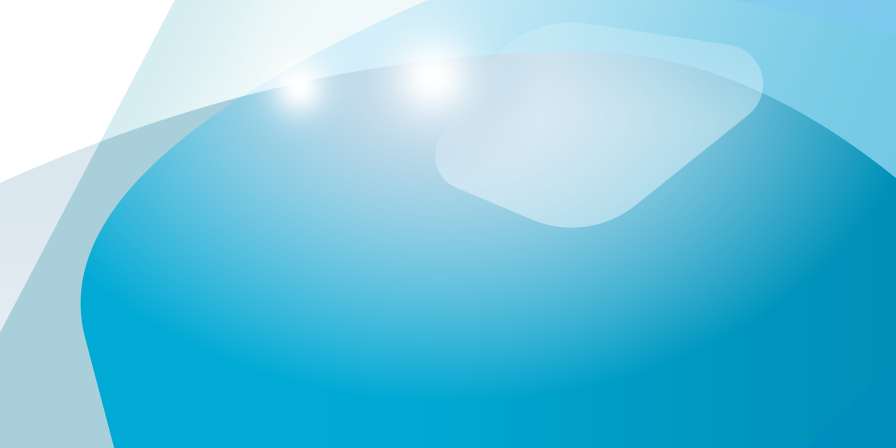
Reproduce this background procedurally as a WebGL 1 fragment shader.

```glsl
precision highp float;
// Abstract blue backdrop: overlapping curved glass sheets, a rounded pane and two soft glows.

uniform vec2 u_resolution;

// Lengths are in canvas heights, origin at the lower left.
const vec2 DOME_PEAK = vec2(1.302, 0.885);
const float DOME_BEND_LEFT = 0.173;
const float DOME_BEND_RIGHT = 0.58;

const vec2 BODY_TIP = vec2(0.18, 0.323);   // leftmost point of the blue body
const float BODY_BEND = 1.69;
const float BODY_STRAIGHT = 0.078;         // drop below the tip where the edge turns straight

const vec2 SHADE_CENTER = vec2(1.003, 0.844);
const vec2 SHADE_RADII = vec2(1.042, 0.742);

const vec3 PANE_RIGHT = vec3(1.615, 0.8125, 0.0885);  // circles: x, y, radius
const vec3 PANE_MIDDLE = vec3(1.276, 0.721, 0.229);
const vec3 PANE_LEFT = vec3(1.047, 0.651, 0.0755);
const float PANE_OPACITY = 0.42;

const vec3 GLOW_SMALL = vec3(0.667, 0.805, 0.062);
const vec3 GLOW_LARGE = vec3(0.966, 0.828, 0.095);

const vec3 WHITE = vec3(1.0);
const vec3 MIST = vec3(0.86, 0.905, 0.935);
const vec3 BAND_EDGE = vec3(0.84, 0.93, 0.945);
const vec3 BAND_PALE = vec3(0.94, 0.975, 0.975);
const vec3 BAND_SHADE = vec3(0.66, 0.81, 0.855);
const vec3 SKY_PALE = vec3(0.85, 0.945, 0.98);
const vec3 SKY_DEEP = vec3(0.46, 0.79, 0.90);
const vec3 SKY_CORNER = vec3(0.50, 0.79, 0.95);
const vec3 BODY_PALE = vec3(0.75, 0.855, 0.915);
const vec3 BODY_CYAN = vec3(0.0, 0.665, 0.835);
const vec3 BODY_TEAL = vec3(0.0, 0.57, 0.725);
const vec3 BODY_CORNER = vec3(0.0, 0.55, 0.76);

// Antialiased coverage of a shape whose signed distance is negative inside.
float cover(float dist) {
  return clamp(0.5 - dist * u_resolution.y, 0.0, 1.0);
}

// Distance to a line through a point; the filled side lies along the normal.
float halfPlane(vec2 p, vec2 point, vec2 normal) {
  return -dot(p - point, normalize(normal));
}

float domeDistance(vec2 p) {
  float x = p.x - DOME_PEAK.x;
  float bend = x < 0.0 ? DOME_BEND_LEFT : DOME_BEND_RIGHT;
  float slope = 2.0 * bend * x;
  return (p.y - DOME_PEAK.y + bend * x * x) / sqrt(1.0 + slope * slope);
}

// Parabolic edge that continues as a straight line below the tip.
float bodyDistance(vec2 p) {
  float y = p.y - BODY_TIP.y;
  float bent = max(y, -BODY_STRAIGHT);
  float slope = 2.0 * BODY_BEND * bent;
  float edge = BODY_TIP.x + BODY_BEND * bent * bent + slope * (y - bent);
  return (edge - p.x) / sqrt(1.0 + slope * slope);
}

// Hull of two circles.
float taperedCapsule(vec2 p, vec3 a, vec3 b) {
  vec2 axis = b.xy - a.xy;
  float len = length(axis);
  axis /= len;
  vec2 q = p - a.xy;
  q = vec2(abs(dot(q, vec2(-axis.y, axis.x))), dot(q, axis));
  float s = (a.z - b.z) / len;
  float c = sqrt(1.0 - s * s);
  float along = dot(q, vec2(-s, c));
  if (along < 0.0) return length(q) - a.z;
  if (along > c * len) return length(q - vec2(0.0, len)) - b.z;
  return dot(q, vec2(c, s)) - a.z;
}

float glow(vec2 p, vec3 spot) {
  vec2 d = (p - spot.xy) / spot.z;
  return exp(-dot(d, d));
}

void main() {
  vec2 p = gl_FragCoord.xy / u_resolution.y;
  float dome = cover(domeDistance(p));

  // White ground with the misty left end of the dome
  vec3 color = mix(WHITE, mix(MIST, WHITE, 0.25 * smoothstep(0.6, 0.2, p.y)), dome);

  // Slanted pale band
  float bandDist = halfPlane(p, vec2(0.39, 1.0), vec2(0.885, -0.465));
  vec3 band = mix(BAND_EDGE, BAND_PALE, smoothstep(0.0, 0.3, -bandDist));
  color = mix(color, mix(band, BAND_SHADE, dome), cover(bandDist));

  // Sky part of the body, with a bluer top right corner
  vec3 sky = mix(SKY_PALE, SKY_DEEP, smoothstep(0.6, 2.15, p.x + 0.4 * (1.0 - p.y)));
  float corner = cover(halfPlane(p, vec2(1.641, 1.0), vec2(0.212, 0.977)));
  sky = mix(sky, SKY_CORNER, 0.6 * corner);

  // Deep part of the body, shaded outward from an elliptic highlight
  float reach = length((p - SHADE_CENTER) / SHADE_RADII);
  float shade = pow(clamp((reach - 0.2) / 0.8, 0.0, 1.0), 1.3);
  vec3 rim = mix(BODY_CYAN, BODY_TEAL, smoothstep(0.7, 2.0, p.x));
  vec3 deep = mix(BODY_PALE, rim, shade);
  float wedge = cover(halfPlane(p, vec2(1.797, 0.0), vec2(0.69, -0.724)));
  deep = mix(deep, BODY_CORNER, 0.7 * wedge);
  color = mix(color, mix(sky, deep, dome), cover(bodyDistance(p)));

  // Rounded translucent pane, fading upward and near the large glow
  float pane = cover(min(taperedCapsule(p, PANE_MIDDLE, PANE_RIGHT),
                         taperedCapsule(p, PANE_MIDDLE, PANE_LEFT)));
  pane *= PANE_OPACITY * smoothstep(0.05, 0.28, distance(p, GLOW_LARGE.xy));
  pane *= mix(1.0, 0.45, smoothstep(0.7, 0.95, p.y));
  color = mix(color, WHITE, pane);

  // Soft glows
  color = mix(color, WHITE, glow(p, GLOW_SMALL));
  color = mix(color, WHITE, glow(p, GLOW_LARGE));

  gl_FragColor = vec4(color, 1.0);
}
```
